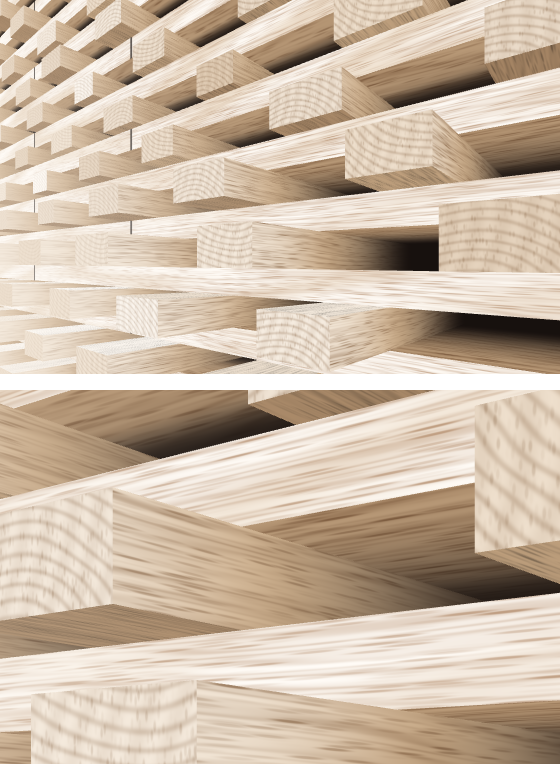
Top, the full canvas; bottom, a detail of the centre.
Give the GLSL for this texture, as a WebGL 1 fragment shader.

```glsl
precision highp float;
// A stack of sawn timber in two-point perspective: long beams run to the left,
// and staggered spacer blocks stick out of the gaps between them. Each view ray
// is (U, V, 1) * depth, so every plane and box is hit by simple division.
uniform vec2 u_resolution;

const vec2 LEFT_VP = vec2(-0.572, 0.301);   // where the beams converge
const vec2 RIGHT_VP = vec2(1.621, 0.268);   // where the blocks converge
const float ROW_HEIGHT = 0.291;
const float GAP = 0.54;                     // open part of each row
const float BLOCK_STEP = 0.5;
const float BLOCK_START = 0.12;
const float BLOCK_HALF = 0.092;
const float BLOCK_FAR = 3.0;
const float JOINT_WIDTH = 0.008;
const vec3 WHITE = vec3(1.0, 0.985, 0.965);
const vec3 CREAM = vec3(0.93, 0.87, 0.795);
const vec3 TAN = vec3(0.80, 0.68, 0.54);
const vec3 BROWN = vec3(0.56, 0.43, 0.31);
const vec3 SHADOW = vec3(0.09, 0.065, 0.055);

float hash(vec2 p) {
  return fract(sin(dot(p, vec2(127.1, 311.7))) * 4375.85);
}

// Scattered spots of random strength, 0 to 1.
float cellularSpots(vec2 p) {
  vec2 cell = floor(p);
  float spots = 0.0;
  for (int j = -1; j <= 1; j++) {
    for (int i = -1; i <= 1; i++) {
      vec2 c = cell + vec2(float(i), float(j));
      vec2 point = c + vec2(hash(c), hash(c + 41.3));
      float fall = 1.0 - smoothstep(0.15, 0.6, length(point - p));
      spots = max(spots, fall * hash(c + 17.9));
    }
  }
  return spots;
}

// Fibres along p.x: warped bands, thin lines and short dark pores.
float fibres(vec2 p, float seed) {
  float warp = sin(p.x * 4.0 + seed * 6.0) + 0.5 * sin(p.x * 9.1 - p.y * 5.0 + seed * 11.0);
  float bands = 0.5 + 0.5 * sin(p.y * 41.0 + 2.2 * warp + 3.0 * sin(p.y * 17.0 + seed * 9.0));
  float lines = 0.5 + 0.5 * sin(p.y * 143.0 + 5.0 * warp + 2.0 * sin(p.y * 53.0 + p.x * 6.0));
  float pores = cellularSpots(p * vec2(13.0, 52.0) + seed * 17.0);
  return 0.2 * bands + 0.4 * lines * lines * (0.3 + 0.7 * bands) + 0.75 * pores * pores;
}

// Thin growth rings around a far centre, crossed by faint saw marks.
float endGrain(vec2 p, float seed) {
  vec2 q = p - vec2(1.4 * seed - 0.7, seed > 0.5 ? -0.7 : 1.3);
  float wobble = 1.5 * sin(q.x * 6.0) + 0.5 * sin(q.y * 21.0);
  float rings = pow(0.5 + 0.5 * sin(length(q) * 82.0 + wobble), 3.0);
  float saw = 0.5 + 0.5 * sin(p.x * 37.0 + p.y * 9.0 + 2.0 * sin(p.y * 5.0 + seed * 9.0));
  float flecks = cellularSpots(p * vec2(46.0, 15.0) + seed * 23.0);
  return 0.5 * rings + 0.2 * saw + 0.45 * flecks * flecks;
}

vec3 timber(vec2 p) {
  float b = (p.x - LEFT_VP.x) / (RIGHT_VP.x - LEFT_VP.x);
  float U = (1.0 - b) / b;
  float V = (p.y - mix(LEFT_VP.y, RIGHT_VP.y, b)) / (ROW_HEIGHT * b);
  if (abs(V) < 0.0001) V = 0.0001;
  float detail = smoothstep(0.15, 0.5, b);
  float row = floor(V);
  bool onBeam = V - row > GAP;
  float depth = onBeam ? 1.0 : (V > 0.0 ? row + GAP : row) / V;

  // Nearest block; face is 0 none, 1 end, 2 side, 3 top or underside.
  float face = 0.0;
  vec2 id = vec2(0.0);
  vec2 corner = vec2(0.0);
  float firstRow = floor(min(V, V * 0.6));
  float firstColumn = floor(U * 0.6 / BLOCK_STEP) - 1.0;
  for (int j = 0; j < 5; j++) {
    for (int i = 0; i < 6; i++) {
      vec2 cell = vec2(firstColumn + float(i), firstRow + float(j));
      float stagger = 0.25 * mod(cell.y, 2.0) - 0.07 * sin(1.2 * cell.y);
      float centre = BLOCK_START + BLOCK_STEP * cell.x + stagger + 0.07 * (hash(cell) - 0.5);
      float halfWidth = BLOCK_HALF + 0.03 * (hash(cell + 7.7) - 0.5);
      float tip = clamp(0.67 + 0.11 * cell.y, 0.67, 0.91) + 0.05 * hash(cell + 3.1);
      float side = (centre - halfWidth) / U;
      float low = cell.y / V;
      float high = (cell.y + GAP) / V;
      float enter = max(tip, max(side, min(low, high)));
      float leave = min(BLOCK_FAR, min((centre + halfWidth) / U, max(low, high)));
      if (enter < leave && enter < depth) {
        depth = enter;
        id = cell;
        corner = vec2(centre, cell.y);
        face = enter == tip ? 1.0 : (enter == side ? 2.0 : 3.0);
      }
    }
  }

  vec3 hit = vec3(U, V, 1.0) * min(depth, 6.0);
  float seed = hash(id + 5.3);
  float gloom = smoothstep(0.95, 1.75, depth);
  vec3 color;
  if (face > 2.5) {            // block top or underside
    color = V > 0.0 ? mix(TAN, BROWN, 0.2 + 0.5 * seed) : mix(WHITE, CREAM, seed);
    color *= 1.0 - 0.3 * detail * fibres(vec2(hit.z, hit.x * 5.0), seed);
    color = mix(color, SHADOW, gloom);
  } else if (face > 1.5) {     // block side
    color = mix(mix(WHITE, CREAM, 0.8), TAN, smoothstep(0.7, 1.1, depth));
    color = mix(color, BROWN, 0.75 * detail * fibres(hit.zy, seed));
    color = mix(color, SHADOW, gloom);
  } else if (face > 0.5) {     // block end
    vec2 q = (hit.xy - corner) * vec2(5.5, 1.0);
    color = mix(CREAM, mix(WHITE, TAN, 0.7 * hash(id + 9.0)), seed);
    color = mix(color, BROWN, 0.5 * detail * endGrain(q, seed));
  } else if (onBeam) {         // beam front with butt joints
    float joint = mod(row, 2.0) < 0.5 ? 1.375 : 2.3;
    seed = hash(vec2(row, step(joint, U)));
    float patches = 0.5 + 0.5 * sin(U * 7.0 + seed * 20.0 + 2.0 * sin(V * 6.0 + U * 3.0));
    color = mix(WHITE, CREAM, 0.6 * seed * patches + 0.35 * patches * patches);
    color = mix(color, vec3(0.66, 0.49, 0.35), 0.55 * detail * fibres(hit.xy, seed));
    color = mix(color, SHADOW, 0.7 * (1.0 - smoothstep(0.5, 1.0, abs(U - joint) / JOINT_WIDTH)));
  } else {                     // inside of the gap, darkest at the far edge
    float inward = (V - row) / GAP;
    if (V > 0.0) inward = 1.0 - inward;
    color = mix(TAN, BROWN, 0.3 + 0.8 * detail * fibres(hit.xz * vec2(1.0, 1.5), hash(vec2(row))));
    color = mix(color, SHADOW, max(smoothstep(0.98, 1.7, depth), 0.9 * smoothstep(0.45, 1.0, inward)));
  }

  // Strong daylight washing out the lower left.
  float glare = 0.3 * (1.0 - smoothstep(0.0, 0.9, length(p - vec2(0.0, 0.28))));
  return mix(color, WHITE, glare);
}

void main() {
  vec3 sum = vec3(0.0);
  for (int s = 0; s < 4; s++) {
    float k = float(s);
    vec2 offset = vec2(k, mod(k * 2.0 + floor(k / 2.0) * 3.0 + 1.0, 4.0)) * 0.25 - 0.375;
    sum += timber((gl_FragCoord.xy + offset) / u_resolution * vec2(1.5, 1.0));
  }
  gl_FragColor = vec4(sum * 0.25, 1.0);
}
```
